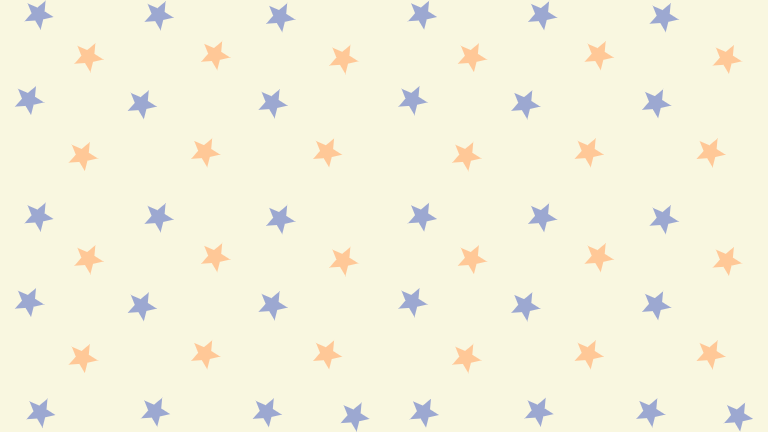
Reproduce this pattern procedurally as a Shadertoy shader.

```glsl
// Tilted five-pointed stars in alternating blue and orange rows on cream.
// A hand-scattered tile of four rows repeats twice across and twice down,
// and a closing row of four blue stars per tile fills the bottom strip.

#define CANVAS_WIDTH 768.0          // layout units across the canvas
#define TILE vec2(383.5, 202.0)     // size of one repeat
#define TILE_LEAD 8.0               // shift that keeps top tips inside a tile
#define STAR_RADIUS 15.4
#define STAR_INNER 0.45             // notch radius relative to tip radius
#define STAR_TILT -1.087            // direction of the first tip, y downwards
#define CREAM vec3(0.978, 0.967, 0.880)
#define BLUE vec3(0.612, 0.659, 0.820)
#define ORANGE vec3(1.000, 0.784, 0.592)

const float PI = 3.14159265;
const int CLOSING_ROW = 4;

// Star centres inside a tile, one vec4 per row; only the closing row uses w.
const vec4 ROW_X[5] = vec4[5](
    vec4(38.4, 158.4, 280.0, 0.0),
    vec4(88.2, 215.0, 343.2, 0.0),
    vec4(28.8, 141.6, 272.4, 0.0),
    vec4(82.6, 205.0, 326.9, 0.0),
    vec4(40.3, 155.0, 266.6, 354.4));
const vec4 ROW_Y[5] = vec4[5](
    vec4(14.4, 15.0, 16.9, 0.0),
    vec4(56.9, 54.9, 58.7, 0.0),
    vec4(99.8, 104.0, 103.0, 0.0),
    vec4(155.8, 152.0, 152.1, 0.0),
    vec4(8.4, 7.5, 8.0, 12.3));

// Signed distance to the star edge, folded into half of one arm.
float starDistance(vec2 p) {
    float arm = 2.0 * PI / 5.0;
    float angle = atan(p.y, p.x) - STAR_TILT;
    angle = abs(mod(angle + 0.5 * arm, arm) - 0.5 * arm);
    vec2 folded = length(p) * vec2(cos(angle), sin(angle));
    vec2 tip = vec2(STAR_RADIUS, 0.0);
    vec2 notch = STAR_RADIUS * STAR_INNER * vec2(cos(0.5 * arm), sin(0.5 * arm));
    vec2 edge = notch - tip;
    return dot(folded - tip, normalize(vec2(edge.y, -edge.x)));
}

// Distance to the nearest star of one row.
float rowDistance(vec2 p, int row) {
    int count = row == CLOSING_ROW ? 4 : 3;
    float d = CANVAS_WIDTH;
    for (int i = 0; i < count; i++)
        d = min(d, starDistance(p - vec2(ROW_X[row][i], ROW_Y[row][i])));
    return d;
}

void mainImage(out vec4 fragColor, in vec2 fragCoord) {
    // Layout space runs down from the top left corner.
    float pixel = CANVAS_WIDTH / iResolution.x;
    vec2 p = vec2(fragCoord.x, iResolution.y - fragCoord.y) * pixel;

    // Repeat the tile; the third band down holds only the closing row.
    float band = floor((p.y + TILE_LEAD) / TILE.y);
    vec2 local = vec2(mod(p.x, TILE.x), p.y - band * TILE.y);
    bool closing = band > 1.5;
    int first = closing ? CLOSING_ROW : 0;
    int last = closing ? CLOSING_ROW : CLOSING_ROW - 1;

    // Paint even rows blue and odd rows orange.
    vec3 color = CREAM;
    for (int row = first; row <= last; row++) {
        float cover = clamp(0.5 - rowDistance(local, row) / pixel, 0.0, 1.0);
        color = mix(color, row % 2 == 0 ? BLUE : ORANGE, cover);
    }
    fragColor = vec4(color, 1.0);
}
```
